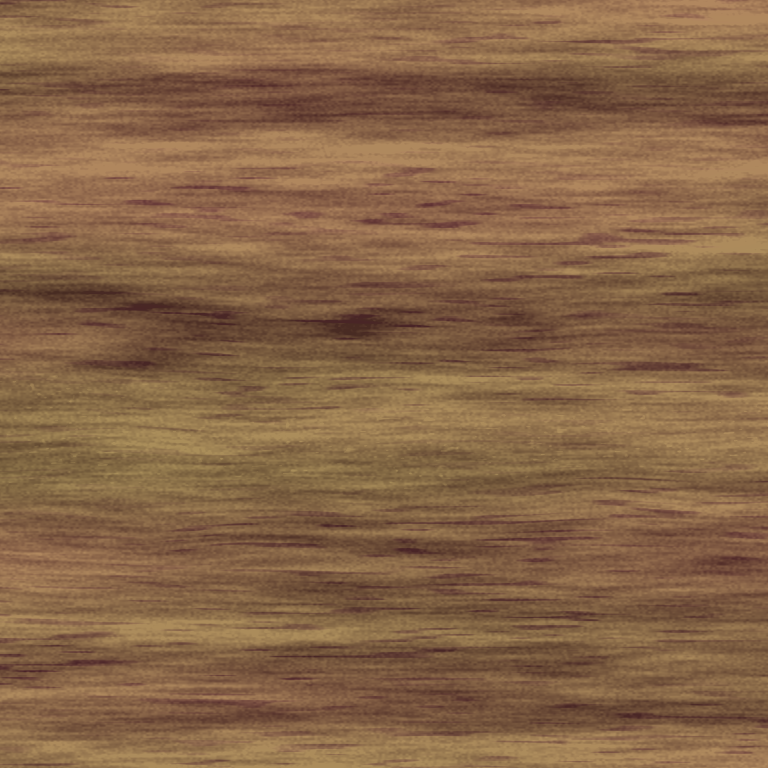
Reproduce this texture procedurally as a three.js fragment shader.

```glsl
// Brown walnut-like wood with horizontal grain: soft tonal bands and two
// flame-shaped figures, overlaid with stretched noise fibres, dark pores
// and fine grain. One tone value drives a dark-to-light colour ramp.

varying vec2 vUv;

const vec3 DARK_WOOD = vec3(0.36, 0.23, 0.18);
const vec3 LIGHT_WOOD = vec3(0.64, 0.50, 0.34);
const vec3 RED_SHIFT = vec3(0.012, -0.012, 0.008);
const vec3 PORE_SHIFT = vec3(0.0, -0.025, 0.015);

float hash(vec2 p) {
  vec3 q = fract(vec3(p.xyx) * 0.1031);
  q += dot(q, q.yzx + 33.33);
  return fract((q.x + q.y) * q.z);
}

// One row of smooth noise, shifted at random so that fibre ends stagger.
float fibreRow(float x, float row) {
  x += 17.0 * hash(vec2(row, 7.3));
  float cell = floor(x);
  float blend = smoothstep(0.0, 1.0, x - cell);
  return mix(hash(vec2(cell, row)), hash(vec2(cell + 1.0, row)), blend);
}

float fibreNoise(vec2 p) {
  float row = floor(p.y);
  float blend = smoothstep(0.0, 1.0, p.y - row);
  return mix(fibreRow(p.x, row), fibreRow(p.x, row + 1.0), blend);
}

float signedNoise(vec2 p) {
  return 2.0 * fibreNoise(p) - 1.0;
}

// Octaves of streaks, each one finer and relatively longer.
float streaks(vec2 p) {
  vec2 frequency = vec2(1.6, 14.0);
  float sum = 0.0;
  for (int i = 0; i < 5; i++) {
    sum += signedNoise(p * frequency + 31.0 * float(i + 1));
    frequency *= vec2(1.85, 2.1);
  }
  return sum;
}

float band(float y, float low, float high, float soft) {
  return smoothstep(low - soft, low + soft, y)
       * (1.0 - smoothstep(high - soft, high + soft, y));
}

// Broad light and dark layers across the boards.
float layers(float y) {
  float tone = 0.22 * band(y, 0.91, 1.10, 0.010);
  tone -= 0.20 * band(y, 0.82, 0.908, 0.020);
  tone += 0.12 * band(y, 0.65, 0.80, 0.020);
  tone -= 0.18 * band(y, 0.52, 0.646, 0.008);
  tone += 0.06 * band(y, 0.38, 0.51, 0.030);
  tone -= 0.14 * band(y, 0.20, 0.36, 0.030);
  tone += 0.25 * band(y, 0.163, 0.195, 0.006);
  tone -= 0.13 * band(y, 0.055, 0.16, 0.008);
  tone += 0.16 * band(y, -0.10, 0.045, 0.012);
  return tone;
}

// Dark rim of a long oval figure, strongest at its tips.
float flame(vec2 p, vec2 centre, vec2 radius) {
  vec2 q = (p - centre) / radius;
  float rim = (length(q) - 1.0) * 3.5;
  return exp(-rim * rim) * mix(0.4, 1.0, smoothstep(0.3, 1.0, abs(q.x)));
}

void main() {
  // Bend the grain gently, mostly in the figured middle.
  float figured = band(vUv.y, 0.22, 0.61, 0.06);
  float bend = signedNoise(vUv * vec2(2.5, 5.0) + 3.0)
             + 0.4 * signedNoise(vUv * vec2(7.0, 14.0) + 9.0);
  vec2 p = vUv + vec2(0.0, bend * mix(0.002, 0.013, figured));

  float tone = 0.66 + layers(p.y) + 0.20 * streaks(p);

  // Flame figures, with ragged edges.
  vec2 ragged = p + vec2(0.025, 0.004) * signedNoise(p * vec2(9.0, 130.0));
  tone -= 0.38 * flame(ragged, vec2(-0.02, 0.565), vec2(0.27, 0.055));
  tone -= 0.34 * flame(ragged, vec2(0.58, 0.582), vec2(0.12, 0.024));

  // Short dark pores gathered in patches.
  float patches = smoothstep(0.25, 0.8, fibreNoise(p * vec2(2.5, 16.0) + 51.0));
  float pores = smoothstep(0.66, 0.92, fibreNoise(p * vec2(17.0, 240.0) + 5.0));
  pores *= mix(0.3, 1.0, patches);
  tone -= 0.42 * pores;

  // Pale flecks in the figured middle, then fine grain everywhere.
  float flecks = smoothstep(0.82, 0.96, fibreNoise(p * vec2(110.0, 260.0)));
  tone += 0.25 * flecks * band(p.y, 0.36, 0.53, 0.03) * (1.0 - patches);
  tone += 0.16 * signedNoise(vUv * vec2(260.0, 400.0) + 77.0);

  vec3 colour = mix(DARK_WOOD, LIGHT_WOOD, clamp(tone, -0.25, 1.15));
  float redness = signedNoise(p * vec2(2.0, 11.0) + 90.0)
                - band(p.y, 0.36, 0.53, 0.04);
  colour += RED_SHIFT * redness + PORE_SHIFT * pores;
  gl_FragColor = vec4(colour, 1.0);
}
```
